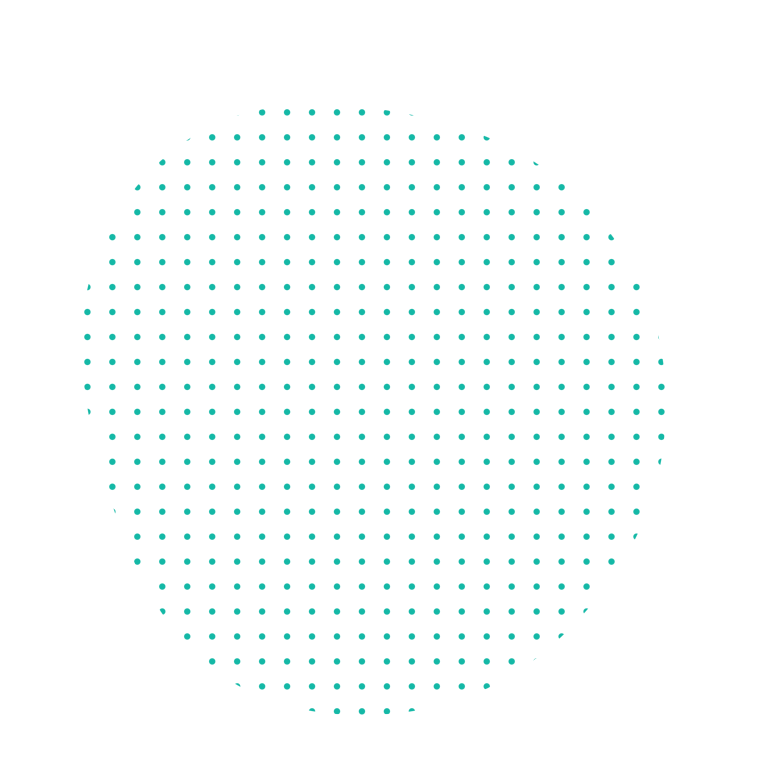
Give the GLSL for this pattern, as a WebGL 2 fragment shader.

```glsl
#version 300 es
precision highp float;

uniform vec2 u_resolution;
out vec4 fragColor;

const vec3 PAPER = vec3(1.0);
const vec3 TEAL = vec3(0.078, 0.722, 0.651);

const vec2 GRID_ORIGIN = vec2(0.3413, 0.6587);
const float GRID_STEP = 0.032496;
const float DOT_RADIUS = 0.0041;

const vec2 BLOB_CENTER = vec2(0.48698, 0.46615);
const float BLOB_RADIUS = 0.39028;
const int HARMONICS = 8;

// Cosine and sine amplitudes of the wavy outline, in thousandths
const vec2 WAVES[HARMONICS] = vec2[HARMONICS](
    vec2(-5.689, 7.051), vec2(-10.436, -10.307),
    vec2(9.855, 9.184), vec2(-3.999, -1.457),
    vec2(-0.159, 0.156), vec2(1.259, -0.738),
    vec2(-0.271, 0.214), vec2(-0.678, 0.0));

// Signed distance to the nearest dot of a square grid
float dotGrid(vec2 p, vec2 origin, float spacing, float radius) {
    vec2 cell = (p - origin) / spacing;
    return length(cell - round(cell)) * spacing - radius;
}

// Approximate signed distance to a blob with a Fourier radius
float blob(vec2 p, vec2 center, float radius) {
    vec2 d = p - center;
    float angle = atan(d.y, d.x);
    for (int i = 0; i < HARMONICS; i++) {
        float phase = float(i + 1) * angle;
        radius += 0.001 * dot(WAVES[i], vec2(cos(phase), sin(phase)));
    }
    return length(d) - radius;
}

float coverage(float dist, float softness) {
    return 1.0 - smoothstep(-softness, softness, dist);
}

void main() {
    float side = min(u_resolution.x, u_resolution.y);
    vec2 p = (gl_FragCoord.xy - 0.5 * u_resolution) / side + 0.5;
    float softness = 0.75 / side;

    // Dots clipped by the blob
    float dots = coverage(dotGrid(p, GRID_ORIGIN, GRID_STEP, DOT_RADIUS), softness);
    float mask = coverage(blob(p, BLOB_CENTER, BLOB_RADIUS), softness);

    fragColor = vec4(mix(PAPER, TEAL, dots * mask), 1.0);
}
```
